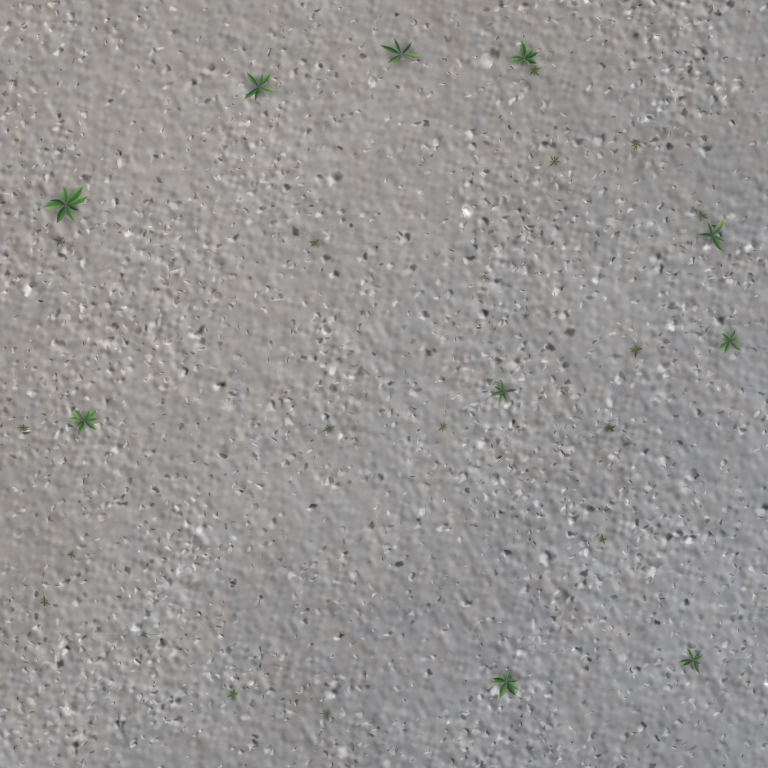
This texture is drawn by a WebGL 1 fragment shader. Its source:

```glsl
precision highp float;
uniform vec2 u_resolution;

const vec2 LIGHT = vec2(-0.8, -0.6);
const vec3 WARM_GROUND = vec3(0.618, 0.600, 0.585);
const vec3 COOL_GROUND = vec3(0.558, 0.558, 0.568);
const vec3 DARK_LEAF = vec3(0.13, 0.25, 0.14);
const vec3 PALE_LEAF = vec3(0.55, 0.70, 0.43);
const vec3 OLIVE = vec3(0.34, 0.43, 0.20);

float hash(vec2 p) {
  return fract(sin(dot(p, vec2(127.1, 311.7))) * 43758.5);
}

vec2 hash2(vec2 p) {
  return vec2(hash(p), hash(p + 37.3));
}

float noise(vec2 p) {
  vec2 i = floor(p);
  vec2 f = fract(p);
  f = f * f * (3.0 - 2.0 * f);
  return mix(mix(hash(i), hash(i + vec2(1.0, 0.0)), f.x),
             mix(hash(i + vec2(0.0, 1.0)), hash(i + 1.0), f.x), f.y);
}

vec2 rotate(vec2 p, float angle) {
  float c = cos(angle);
  float s = sin(angle);
  return vec2(c * p.x + s * p.y, c * p.y - s * p.x);
}

// Slope of a noise surface along the light
float relief(vec2 p, float scale) {
  vec2 q = rotate(p, 0.5) * scale;
  vec2 stepToLight = rotate(LIGHT, 0.5) * 0.45;
  return noise(q - stepToLight) - noise(q + stepToLight);
}

float blob(vec2 p, float angle, float radius, float stretch) {
  vec2 q = rotate(p, angle) * vec2(1.0, stretch) / radius;
  return 1.0 - smoothstep(0.2, 1.25, length(q));
}

// Brightness change from scattered stones: lit face plus shadow
float pebbles(vec2 p, float scale, float density, float lit, float shade) {
  vec2 q = p * scale;
  vec2 cell = floor(q);
  float sum = 0.0;
  for (int y = -1; y <= 1; y++) {
    for (int x = -1; x <= 1; x++) {
      vec2 id = cell + vec2(float(x), float(y));
      float present = step(hash(id + scale), density);
      vec2 offset = q - id - hash2(id + 5.7);
      float radius = mix(0.22, 0.44, pow(hash(id + 9.1), 1.5));
      float angle = 6.283 * hash(id + 2.9);
      float stretch = mix(1.0, 1.8, hash(id + 14.3));
      float face = blob(offset - LIGHT * radius * 0.5, angle, radius, stretch);
      float shadow = blob(offset + LIGHT * radius * 0.6, angle + 0.6, radius * 0.9, stretch);
      sum += present * (lit * hash(id + 21.7) * face
                      - shade * hash(id + 28.1) * shadow * (1.0 - 0.6 * face));
    }
  }
  return sum;
}

// Rosette of pointed leaves over a soft contact shadow
vec3 drawPlant(vec3 ground, vec2 p, float size, vec2 seed, vec3 dark, vec3 pale) {
  vec3 color = ground * (1.0 - 0.35 * exp(-dot(p, p) / (size * size * 0.2)));
  float edge = 0.0013;
  float plumpness = mix(0.11, 0.19, hash(seed + 3.3));
  for (int i = 0; i < 9; i++) {
    vec2 leaf = seed + float(i) * 1.73;
    float angle = (float(i) * 4.0 + 1.6 * hash(leaf)) * 0.698;
    float reach = size * mix(0.45, 1.0, hash(leaf + 6.1));
    vec2 q = rotate(p, angle);
    float along = clamp(q.x / reach, 0.0, 1.0);
    q.y += reach * 0.3 * (hash(leaf + 8.2) - 0.5) * along * along;
    float halfWidth = reach * plumpness * sin(3.1416 * along);
    float cover = smoothstep(-edge, edge, halfWidth - abs(q.y) - edge * 0.6);
    float tone = 0.7 * hash(leaf + 11.9) + 0.4 * smoothstep(-edge, edge, q.y);
    color = mix(color, mix(dark, pale, tone * sqrt(along)), cover);
  }
  return color;
}

// At most one plant per cell, kept away from the cell border
vec3 scatterPlants(vec3 ground, vec2 p, float cells, float density,
                   float minSize, float maxSize, vec3 dark, vec3 pale) {
  vec2 id = floor(p * cells);
  vec2 seed = id + cells * 3.1;
  vec2 center = (id + mix(vec2(0.22), vec2(0.78), hash2(seed))) / cells;
  float size = mix(minSize, maxSize, hash(seed + 17.7));
  vec3 planted = drawPlant(ground, p - center, size, seed, dark, pale);
  return mix(ground, planted, step(hash(seed + 51.3), density));
}

void main() {
  vec2 p = gl_FragCoord.xy / min(u_resolution.x, u_resolution.y);

  // Packed ground with broad tonal drift
  vec3 color = mix(WARM_GROUND, COOL_GROUND, smoothstep(-0.8, 0.9, p.x - p.y));
  color += 0.040 * (noise(p * 5.0 + 4.0) - 0.5) + 0.035 * (noise(p * 19.0) - 0.5);
  color += vec3(0.014, 0.0, -0.014) * (noise(p * 45.0) - 0.5);

  // Ragged grit and stones, gathered in patches
  float patches = smoothstep(0.25, 0.75, 0.7 * noise(p * 9.0 + 20.0) + 0.3 * noise(p * 24.0));
  vec2 ragged = p + 0.0055 * (vec2(noise(p * 170.0), noise(p * 170.0 + 60.0)) - 0.5);
  float grit = 0.085 * relief(ragged, 80.0) + 0.11 * relief(p, 150.0);
  color += grit * mix(0.75, 1.25, patches);
  color += pebbles(ragged, 84.0, mix(0.22, 0.55, patches), 0.17, 0.20);
  color += pebbles(ragged, 58.0, mix(0.08, 0.34, patches), 0.22, 0.29);
  color += pebbles(ragged, 36.0, mix(0.01, 0.07, patches), 0.25, 0.26);

  // Tiny sprouts and larger weeds
  color = scatterPlants(color, p, 8.0, 0.25, 0.007, 0.013, OLIVE * 0.6, OLIVE * 1.4);
  color = scatterPlants(color, p, 5.0, 0.45, 0.020, 0.038, DARK_LEAF, PALE_LEAF);

  gl_FragColor = vec4(clamp(color, 0.0, 1.0), 1.0);
}
```
